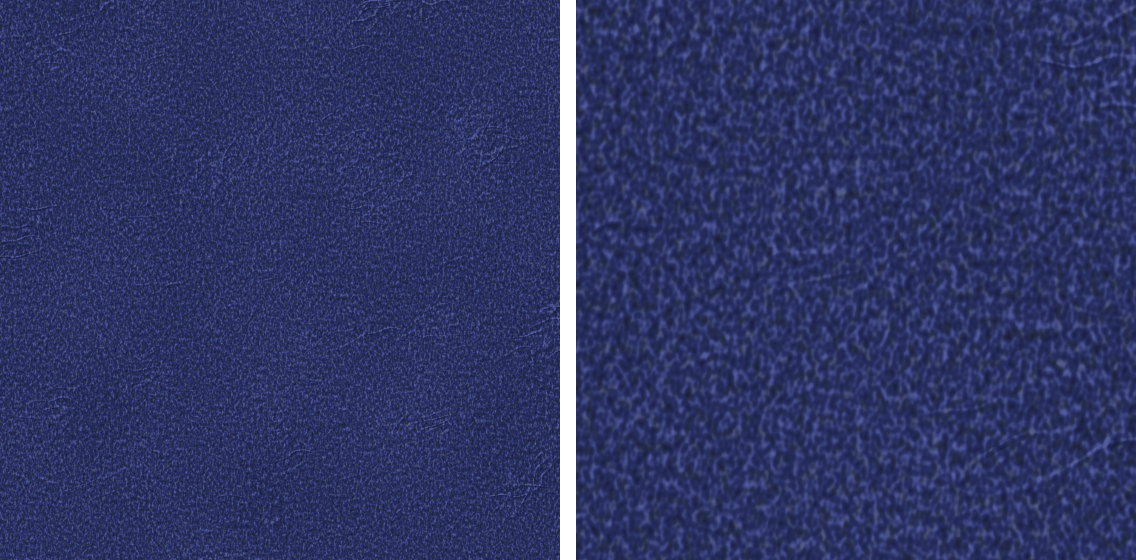
Left, the full canvas; right, a detail of the centre.
This texture is drawn by a Shadertoy shader. Its source:

```glsl
// Navy blue leather: fine fibrous grain, pebbled patches and thin broken creases.

const vec3 SHADOW = vec3(0.105, 0.125, 0.265);
const vec3 NAVY   = vec3(0.160, 0.190, 0.393);
const vec3 SHEEN  = vec3(0.325, 0.355, 0.625);
const vec2 LIGHT_STEP = vec2(-0.0016, 0.0020); // towards the light, upper left
const int CREASE_LAYERS = 4;

// Integer hash of a lattice cell, giving a random unit gradient.
vec2 cellGradient(vec2 cell) {
    uvec2 v = uvec2(ivec2(cell)) * 1664525u + 1013904223u;
    v.x += v.y * 1664525u;
    v.y += v.x * 1664525u;
    v ^= v >> 16u;
    v.x += v.y * 1664525u;
    v ^= v >> 16u;
    float angle = float(v.x & 65535u) / 65536.0 * 6.28319;
    return vec2(cos(angle), sin(angle));
}

float gradientNoise(vec2 p) {
    vec2 cell = floor(p), f = p - cell;
    vec2 u = f * f * f * (f * (f * 6.0 - 15.0) + 10.0);
    vec2 e = vec2(0.0, 1.0);
    float a = dot(cellGradient(cell), f);
    float b = dot(cellGradient(cell + e.yx), f - e.yx);
    float c = dot(cellGradient(cell + e.xy), f - e.xy);
    float d = dot(cellGradient(cell + e.yy), f - e.yy);
    return mix(mix(a, b, u.x), mix(c, d, u.x), u.y);
}

vec2 rotate(vec2 p, float angle) {
    float c = cos(angle), s = sin(angle);
    return vec2(c * p.x - s * p.y, s * p.x + c * p.y);
}

// Irregular areas where the hide is rougher.
float roughPatches(vec2 p) {
    float n = gradientNoise(p * 4.3 + 7.4) + 0.5 * gradientNoise(p * 12.0 + 31.7);
    return smoothstep(0.02, 0.42, n);
}

// Thin ridges along zero contours of stretched noise, broken into short runs.
float creaseLayer(vec2 p, float angle, vec2 stretch, float width, float seed) {
    vec2 q = rotate(p, angle) * stretch + seed;
    float ridge = 1.0 - smoothstep(0.0, width, abs(gradientNoise(q)));
    float run = smoothstep(0.08, 0.36, gradientNoise(p * 8.0 + seed * 1.7));
    return ridge * run;
}

float creases(vec2 p) {
    vec2 bend = vec2(gradientNoise(p * 24.0 + 3.3), gradientNoise(p * 24.0 + 58.1));
    vec2 q = p + 0.016 * bend;
    float sum = 0.0;
    for (int i = 0; i < CREASE_LAYERS; i++) {
        float k = float(i);
        sum += creaseLayer(q, 0.35 + 0.83 * k, vec2(11.0, 25.0 + 4.0 * k), 0.10, 17.3 + 23.9 * k);
    }
    return min(sum, 1.3);
}

// Raised surface: creases everywhere, pebbles only in the rough patches.
float relief(vec2 p, float rough) {
    float pebbles = gradientNoise(p * vec2(105.0, 88.0) + 12.6);
    return creases(p) * (0.45 + 0.55 * rough) + pebbles * (0.25 + 0.85 * rough);
}

// Two sizes of slightly upright fibre grain.
float fibreGrain(vec2 p) {
    float coarse = gradientNoise(p * vec2(196.0, 138.0) + 5.2);
    float fine = gradientNoise(rotate(p, 0.12) * vec2(335.0, 245.0) + 41.8);
    return coarse + fine;
}

vec3 leatherColour(float tone, float greyness) {
    vec3 colour = mix(SHADOW, NAVY, clamp(tone * 2.0, 0.0, 1.0));
    colour = mix(colour, SHEEN, clamp(tone * 2.0 - 1.0, 0.0, 1.0));
    return colour * vec3(1.0, 1.0, 1.0 - 0.14 * greyness);
}

void mainImage(out vec4 fragColor, in vec2 fragCoord) {
    vec2 p = fragCoord / iResolution.y;
    float rough = roughPatches(p);

    // Slope towards the light shades the relief.
    float height = relief(p, rough);
    float slope = height - relief(p + LIGHT_STEP, rough);

    float tone = 0.49 + 0.54 * fibreGrain(p);
    tone += 0.30 * slope + 0.13 * height;
    tone += 0.07 * gradientNoise(p * 5.0 + 83.0) - 0.03 * rough;

    // Dull, greyer fibres between the saturated ones.
    float greyness = smoothstep(0.0, 0.3, gradientNoise(p * vec2(150.0, 120.0) + 66.4));
    fragColor = vec4(leatherColour(tone, greyness), 1.0);
}
```
